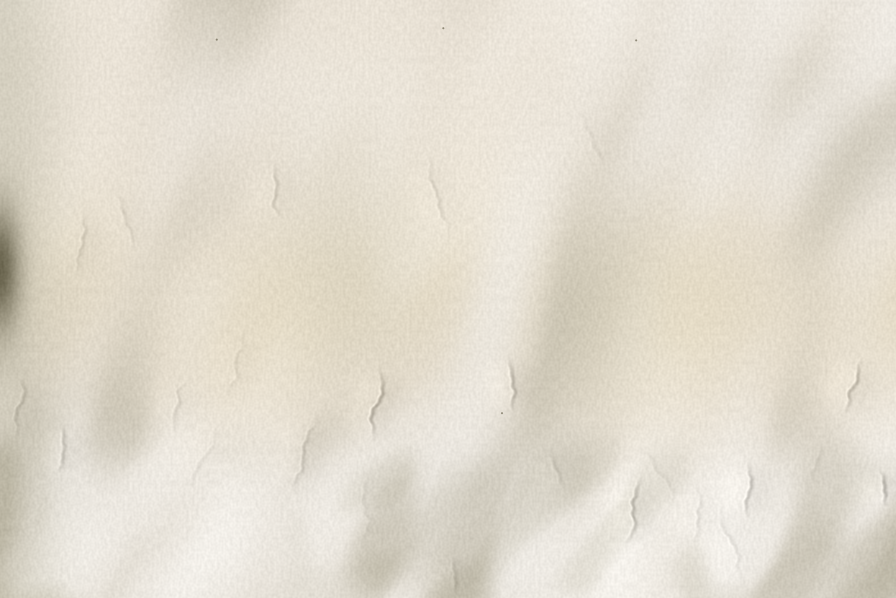
Give the GLSL for this texture, as a WebGL 1 fragment shader.

```glsl
precision highp float;
// Aged cream paper: soft slanted folds, a warm band across the middle, a paler
// crumpled lower third, and short embossed creases scattered along the fold.
// Tints are blended by soft masks; gradient noise gives the folds and the fibre.
uniform vec2 u_resolution;

#define BASE vec3(0.912, 0.884, 0.836)
#define WARM vec3(0.888, 0.850, 0.765)
#define LIGHT vec3(0.932, 0.918, 0.893)
#define SHADE vec3(0.755, 0.735, 0.665)
#define DEEP vec3(0.33, 0.31, 0.22)
#define CREASES 24
#define CREASE_WIDTH 0.0024
#define CREASE_DEPTH 0.17
#define FOLD_HEIGHT 0.29
#define FOLD_STRENGTH 0.05
#define GRAIN 0.055

float hash(float n) {
  return fract(sin(n * 12.9898 + 4.137) * 43758.545);
}

vec2 gradient(vec2 cell) {
  float a = 6.2832 * fract(sin(dot(cell, vec2(127.1, 311.7))) * 43758.545);
  return vec2(cos(a), sin(a));
}

// Gradient noise, roughly -0.7 to 0.7
float noise(vec2 p) {
  vec2 i = floor(p), f = fract(p);
  vec2 u = f * f * f * (f * (f * 6.0 - 15.0) + 10.0);
  vec2 e = vec2(1.0, 0.0);
  float low = mix(dot(gradient(i), f), dot(gradient(i + e.xy), f - e.xy), u.x);
  float high = mix(dot(gradient(i + e.yx), f - e.yx),
                   dot(gradient(i + e.xx), f - e.xx), u.x);
  return mix(low, high, u.y);
}

float bell(float x) { return exp(-x * x); }

// Thin lit edge with a dark flank and a broad relief that fades at both ends
float crease(vec2 p, float halfLength, float seed) {
  float along = p.y / halfLength;
  float taper = 1.0 - smoothstep(0.2, 1.0, abs(along));
  float bend = 0.016 * noise(vec2(p.y * 22.0, seed * 7.3))
             + 0.006 * noise(vec2(p.y * 65.0, seed * 3.1))
             + 0.12 * (hash(seed + 0.7) - 0.5) * along * p.y;
  float x = p.x - bend;
  float lit = bell(x / CREASE_WIDTH);
  float dark = bell((x - 2.0 * CREASE_WIDTH) / (1.6 * CREASE_WIDTH));
  float relief = x / 0.03 * bell(x / 0.03);
  return taper * (0.6 * lit - 1.1 * dark - 0.45 * relief);
}

float creases(vec2 p, float width) {
  float sum = 0.0;
  for (int i = 0; i < CREASES; i++) {
    float n = float(i);
    float stray = step(0.7, hash(n + 30.3));
    float spread = hash(n + 50.1);
    vec2 centre = vec2((n + hash(n + 10.7)) / float(CREASES) * width,
                       mix(FOLD_HEIGHT + 0.26 * (spread - 0.6), spread, stray));
    float lean = mix(-0.12, 0.42, hash(n + 70.9)) - 0.45 * stray;
    vec2 q = p - centre;
    q = vec2(q.x * cos(lean) - q.y * sin(lean), q.x * sin(lean) + q.y * cos(lean));
    float strength = mix(0.2, 1.0, hash(n + 90.2)) * mix(1.0, 0.5, stray);
    sum += strength * crease(q, mix(0.03, 0.09, hash(n + 110.4)), n);
  }
  return sum;
}

// Rare small dark flecks, at most one per cell
float specks(vec2 p) {
  vec2 cell = floor(p * 9.0);
  float id = dot(cell, vec2(1.7, 23.3));
  vec2 centre = (cell + 0.2 + 0.6 * vec2(hash(id), hash(id + 5.1))) / 9.0;
  float spot = 1.0 - smoothstep(0.0005, 0.0028, length(p - centre));
  return spot * step(0.95, hash(id + 9.4));
}

void main() {
  vec2 p = gl_FragCoord.xy / u_resolution.y;
  float width = u_resolution.x / u_resolution.y;
  float x = p.x / width;

  // Broad slanted undulation, with angular facets below the fold
  vec2 slant = vec2(p.x - 0.35 * p.y, p.y);
  float swell = noise(slant * vec2(3.2, 1.6) + 3.4);
  float ripple = noise(slant * vec2(8.0, 4.0) + 11.2);
  float facet = abs(noise(slant * vec2(6.0, 4.5) + 27.6 + 0.3 * ripple));
  float below = 1.0 - smoothstep(FOLD_HEIGHT - 0.12, FOLD_HEIGHT + 0.09, p.y + 0.05 * swell);
  float relief = swell + ripple * mix(0.35, 0.9, below);

  // Paper tints
  float warmth = bell((p.y - 0.49) / 0.17) * (0.7 + 0.9 * swell);
  float pale = 0.8 * below + 0.6 * smoothstep(0.5, 0.85, x) * smoothstep(0.55, 0.8, p.y);
  vec3 color = mix(BASE, WARM, clamp(warmth, 0.0, 1.0));
  color = mix(color, LIGHT, clamp(pale + 0.5 * ripple, 0.0, 1.0));

  // Main valley: steep on its left, fading to the right, beside a bright ridge
  float side = x - 0.615 - 0.13 * (p.y - 0.4);
  float valley = bell(side / mix(0.028, 0.095, step(0.0, side))) * bell((p.y - 0.47) / 0.21);
  float ridge = bell((side + 0.07) / 0.04) * bell((p.y - 0.5) / 0.3);
  float hollow = bell((x - 0.39) / 0.08) * bell((p.y - 0.58) / 0.22);
  float edge = 1.0 - smoothstep(0.0, 0.15, x);
  float dent = smoothstep(0.1, 0.6, -relief) + 0.7 * below * smoothstep(0.12, 0.42, facet);
  float shadow = 0.6 * valley + 0.28 * hollow + 0.65 * edge * edge + 0.5 * dent;
  color = mix(color, SHADE, clamp(shadow, 0.0, 1.0));
  color = mix(color, LIGHT, 0.6 * ridge);
  color = mix(color, DEEP, 0.85 * bell(x / 0.022) * bell((p.y - 0.55) / 0.1));

  // Relief, creases, vertical fibre and flecks
  color += FOLD_STRENGTH * relief * vec3(0.95, 1.0, 1.05);
  color += CREASE_DEPTH * creases(p, width);
  float fibre = 0.6 * noise(p * vec2(190.0, 75.0)) + 0.6 * noise(p * vec2(233.0, 211.0) + 40.5);
  color += GRAIN * fibre;
  color = mix(color, DEEP, 0.6 * specks(p));
  gl_FragColor = vec4(clamp(color, 0.0, 1.0), 1.0);
}
```
